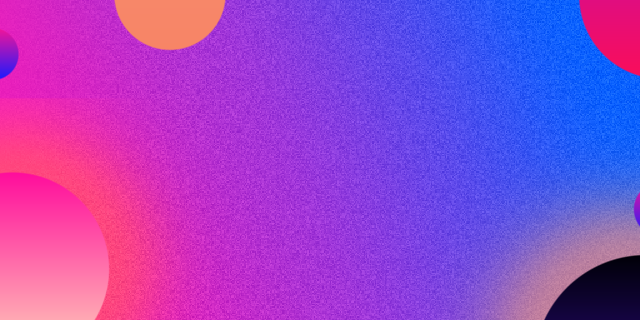
This background is drawn by a Shadertoy shader. Its source:

```glsl
float hash(vec2 p) {
    vec3 q = fract(vec3(p.xyx) * 0.1031);
    q += dot(q, q.yzx + 33.33);
    return fract((q.x + q.y) * q.z);
}

// Diagonal sweep from pink through violet to blue
vec3 sweep(vec2 p) {
    float s = p.x - 0.47 * (1.0 - p.y);
    vec3 col = mix(vec3(0.93, 0.12, 0.73), vec3(0.61, 0.22, 0.86), smoothstep(-0.25, 0.85, s));
    col = mix(col, vec3(0.32, 0.30, 0.93), smoothstep(0.6, 1.35, s));
    return mix(col, vec3(0.04, 0.38, 1.0), smoothstep(1.15, 1.8, s));
}

// Soft halo that fades outward from the rim of a disc
float halo(vec2 p, vec2 center, float radius, float spread) {
    float d = max(length(p - center) - radius, 0.0) / spread;
    return exp(-d * d);
}

// Antialiased disc with a vertical gradient
vec3 disc(vec3 col, vec2 p, vec2 center, float radius, vec3 top, vec3 bottom) {
    float px = 1.0 / iResolution.y;
    float d = length(p - center) - radius;
    float t = clamp(0.5 - 0.5 * (p.y - center.y) / radius, 0.0, 1.0);
    return mix(col, mix(top, bottom, t), smoothstep(px, -px, d));
}

void mainImage(out vec4 fragColor, in vec2 fragCoord) {
    vec2 p = fragCoord / iResolution.y;
    float px = 1.0 / iResolution.y;
    vec2 pinkCenter = vec2(0.039, 0.159);
    vec2 darkCenter = vec2(2.018, -0.146);
    vec3 col = sweep(p);

    // Coral halo, cut along a faint horizontal seam
    float seam = smoothstep(0.693 + px, 0.693 - px, p.y);
    float coral = halo(p, pinkCenter, 0.302, 0.18) * seam;
    col = mix(col, vec3(1.0, 0.29, 0.47), 0.92 * coral);
    col.r += 0.03 * seam * smoothstep(0.6, 0.0, p.x);

    // Dusty peach halo
    float peach = halo(p, darkCenter, 0.349, 0.2);
    col = mix(col, vec3(0.83, 0.53, 0.56), 0.85 * peach);

    // Film grain, weaker over the pink side
    vec2 cell = floor(p * 256.0);
    float grain = hash(cell) + hash(cell + 71.0) - 1.0;
    col += grain * vec3(0.09, 0.08, 0.05) * smoothstep(-0.3, 0.7, p.x) * (1.0 - 0.5 * peach);

    // Discs
    vec3 magenta = vec3(0.95, 0.08, 0.60);
    vec3 blue = vec3(0.10, 0.10, 1.0);
    col = disc(col, p, vec2(0.531, 1.018), 0.174, vec3(0.97, 0.54, 0.43), vec3(0.97, 0.52, 0.40));
    col = disc(col, p, vec2(-0.023, 0.831), 0.081, magenta, blue);
    col = disc(col, p, vec2(2.066, 0.346), 0.085, magenta, blue);
    col = disc(col, p, vec2(2.07, 1.013), 0.26, vec3(0.77, 0.05, 0.66), vec3(0.98, 0.05, 0.35));
    col = disc(col, p, pinkCenter, 0.302, vec3(1.0, 0.05, 0.61), vec3(1.0, 0.85, 0.73));
    col = disc(col, p, darkCenter, 0.349, vec3(0.0, 0.0, 0.03), vec3(0.27, 0.06, 0.80));

    fragColor = vec4(clamp(col, 0.0, 1.0), 1.0);
}
```
